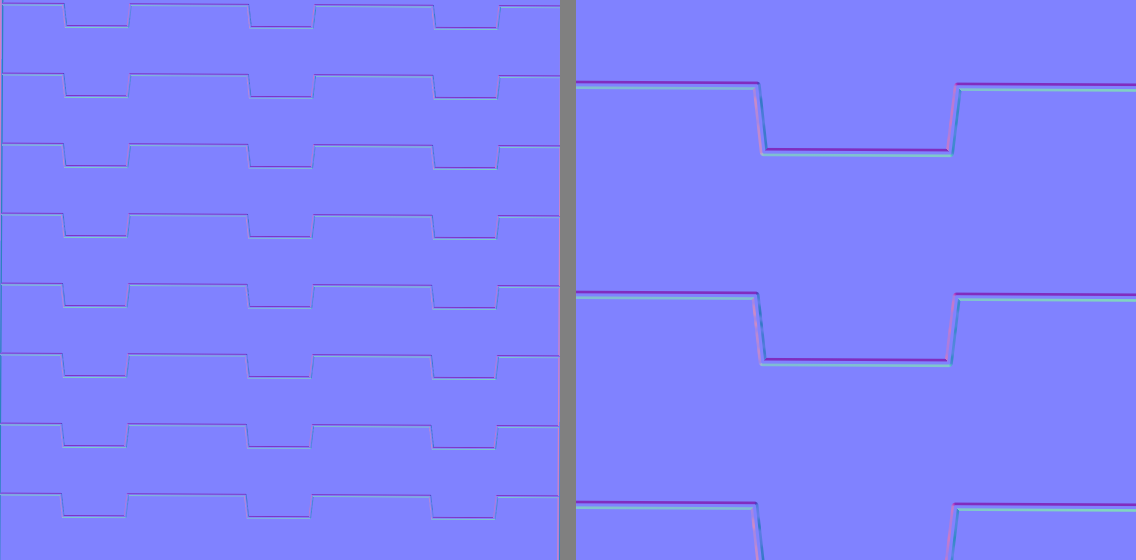
Left, the full canvas; right, a detail of the centre.
Give the GLSL for this texture map, as a WebGL 1 fragment shader.

```glsl
precision highp float;

// Normal map of overlapping strips: 8 rows of a notched groove, 3 notches across,
// turned slightly. Each groove is a distance to a folded polyline, and its two
// lips tilt the normal towards the centre line. Lengths are 1/768 of the canvas.

uniform vec2 u_resolution;

float hash(vec2 p) {
  return fract(sin(dot(p, vec2(127.1, 311.7))) * 43758.545);
}

float noise(vec2 p) {
  vec2 i = floor(p), f = fract(p);
  f = f * f * (3.0 - 2.0 * f);
  return mix(mix(hash(i), hash(i + vec2(1.0, 0.0)), f.x),
             mix(hash(i + vec2(0.0, 1.0)), hash(i + vec2(1.0, 1.0)), f.x), f.y);
}

// Vector from the nearest point of segment ab to p
vec2 fromSegment(vec2 p, vec2 a, vec2 b) {
  vec2 ab = b - a;
  return p - a - ab * clamp(dot(p - a, ab) / dot(ab, ab), 0.0, 1.0);
}

vec2 nearer(vec2 a, vec2 b) {
  return dot(a, a) < dot(b, b) ? a : b;
}

// Vector from the notched groove, mirrored about the middle of each notch
vec2 fromGroove(vec2 p) {
  float x = mod(p.x - 133.0 + 126.6, 253.2) - 126.6;
  float side = x < 0.0 ? -1.0 : 1.0;
  vec2 q = vec2(abs(x), mod(p.y - 20.6 + 48.0, 96.0) - 48.0);
  vec2 top = vec2(46.0, -15.1), bottom = vec2(42.5, 15.2);
  vec2 v = fromSegment(q, top, vec2(140.0, top.y));
  v = nearer(v, fromSegment(q, top, bottom));
  v = nearer(v, fromSegment(q, bottom, vec2(-1.0, bottom.y)));
  return vec2(v.x * side, v.y);
}

void main() {
  // Position measured downwards from the top left, then turned slightly
  vec2 uv = gl_FragCoord.xy / u_resolution;
  vec2 p = vec2(uv.x, 1.0 - uv.y) * 768.0;
  p = vec2(p.x + 0.0055 * p.y, p.y - 0.005 * p.x);
  float pixel = 768.0 / min(u_resolution.x, u_resolution.y);

  // Grooves between the strips, closed by one upright groove at each side
  vec2 border = nearer(vec2(p.x - 2.5, 0.0), vec2(p.x - 770.5, 0.0));
  vec2 groove = vec2(999.0);
  if (p.x > 2.5 && p.x < 770.5) groove = fromGroove(p);
  vec2 v = nearer(border, groove);
  float onBorder = step(dot(border, border), dot(groove, groove));
  float d = length(v);
  vec2 outward = v / max(d, 0.001);

  // Thin lip on both sides of the centre line, broader along the border
  float halfWidth = mix(0.6, 0.9, onBorder);
  float lip = clamp(0.5 + (halfWidth - abs(d - 1.3)) / pixel, 0.0, 1.0);

  // Wear: lower lips fade along the row, steep walls are broken into dashes
  float fade = 0.84 + 0.16 * cos(6.2832 * (p.x - 80.0) / 506.0);
  fade *= 0.85 + 0.3 * noise(p * vec2(0.012, 0.03));
  lip *= mix(1.0, min(fade, 1.0), smoothstep(0.3, 0.8, outward.y));
  float dash = 0.35 + 0.65 * noise(vec2(p.x * 0.02, p.y * 0.4));
  float wall = smoothstep(0.6, 0.95, abs(outward.x)) * (1.0 - onBorder);
  lip *= mix(1.0, dash, wall);

  // Encode the tilted normal, with green pointing up and blue dulled by the lip
  vec2 tilt = vec2(-outward.x, outward.y) * lip * 0.66;
  float blue = 1.0 - 0.25 * lip;
  gl_FragColor = vec4(vec2(0.5, 0.508) + 0.5 * tilt, blue, 1.0);
}
```
